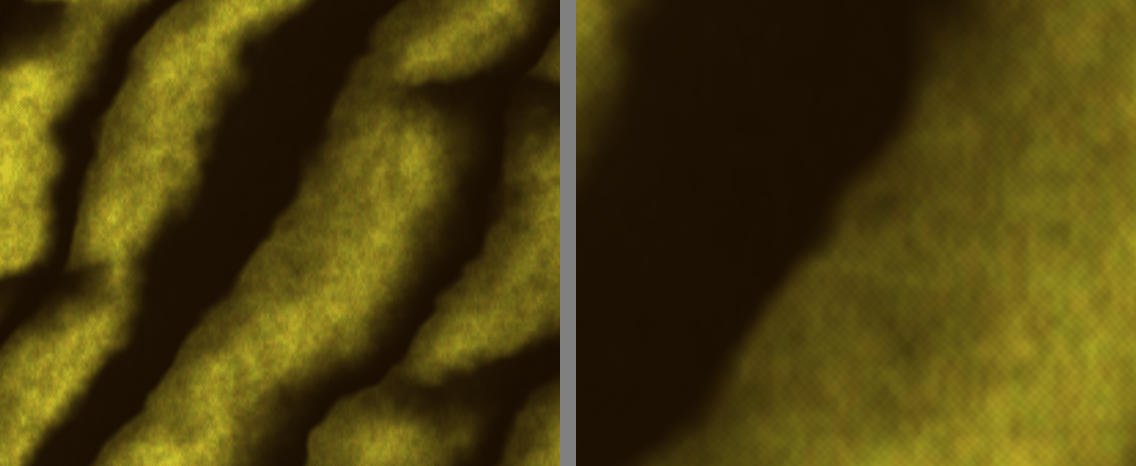
Left: the whole. Right: its middle third, enlarged.
Give the GLSL for this texture, as a WebGL 1 fragment shader.

```glsl
precision highp float;
uniform vec2 u_resolution;

const float TAU = 6.2831853;
const vec3 SHADOW_COLOR = vec3(0.092, 0.046, 0.005);
const vec3 LIT_COLOR = vec3(0.75, 0.70, 0.16);

float hash(vec2 cell) {
  vec3 h = fract(cell.xyx * vec3(0.1031, 0.1030, 0.0973));
  h += dot(h, h.yzx + 33.33);
  return fract((h.x + h.y) * h.z);
}

float noise(vec2 p) {
  vec2 i = floor(p), f = fract(p);
  f = f * f * f * (f * (f * 6.0 - 15.0) + 10.0);
  float low = mix(hash(i), hash(i + vec2(1.0, 0.0)), f.x);
  float high = mix(hash(i + vec2(0.0, 1.0)), hash(i + 1.0), f.x);
  return mix(low, high, f.y);
}

float fbm(vec2 p) {
  float sum = 0.0, amplitude = 0.5;
  for (int i = 0; i < 4; i++) {
    sum += amplitude * noise(p);
    p = mat2(0.8, 0.6, -0.6, 0.8) * p * 2.03 + 11.7;
    amplitude *= 0.5;
  }
  return sum;
}

// Shadow with a soft leading side and a crisp trailing edge
float foldShadow(float phase, float width, float softness) {
  float t = fract(phase);
  float lead = smoothstep(1.0 - width - softness, 1.0 - width + softness, t);
  return lead * (1.0 - smoothstep(0.92, 1.0, t));
}

// Large bends plus irregular wrinkles
vec2 drape(vec2 p) {
  vec2 bend = 0.045 * vec2(sin(9.0 * p.y + 1.0), sin(7.0 * p.x + 2.0));
  vec2 wrinkle = vec2(fbm(p * 4.0 + 3.1), fbm(p * 4.0 + 27.4)) - 0.47;
  return p + bend + 0.20 * wrinkle;
}

// Slope of the cloth surface seen by light from the left
float relief(vec2 p, float scale) {
  vec2 q = p * scale;
  return fbm(q + vec2(0.22, -0.10)) - fbm(q - vec2(0.22, -0.10));
}

// Mottled nap over a fine woven grid
float weave(vec2 p) {
  vec2 q = p + 0.004 * noise(p * 30.0);
  float threads = sin(q.x * TAU * 140.0) * sin(q.y * TAU * 140.0);
  float nap = noise(q * vec2(170.0, 105.0)) + noise(q * vec2(75.0, 50.0)) - 1.0;
  return 0.16 * nap + 0.035 * threads;
}

float clothTone(vec2 p) {
  vec2 q = drape(p);

  // Main diagonal folds
  float phase = (dot(q, vec2(0.86, -0.50)) + 0.13) / 0.365;
  float width = 0.36 + 0.18 * cos(2.0 * (phase - 0.8));
  float shade = foldShadow(phase, width, 0.15);

  // Flatter folds crossing near the sides
  float crossPhase = dot(q, vec2(0.20, 0.98)) * 1.7 + 0.22;
  float sides = smoothstep(0.20, 0.45, abs(q.x - 0.52));
  float crossShade = foldShadow(crossPhase, 0.22, 0.12) * sides;

  // Rounded ridges, brightest toward the light
  float ridge = 0.48 + 0.26 * cos(TAU * (fract(phase) - 0.42));
  ridge *= mix(1.22, 0.85, smoothstep(0.0, 1.1, p.x));
  ridge *= 1.0 + 0.75 * relief(p, 7.0) + 0.45 * relief(p + 5.0, 22.0);
  return ridge * (1.0 - 0.97 * shade) * (1.0 - 0.92 * crossShade);
}

void main() {
  vec2 p = gl_FragCoord.xy / u_resolution.y;
  float tone = clothTone(p);
  float grain = weave(p);
  tone = clamp(tone * (1.0 + grain) + 0.015 + 0.02 * grain, 0.0, 1.1);

  // Slight shift between olive and ochre fibres
  vec3 color = mix(SHADOW_COLOR, LIT_COLOR, tone);
  float tint = noise(p * vec2(95.0, 60.0) + 40.0) - 0.5;
  color += tone * tint * vec3(0.05, -0.03, 0.0);
  gl_FragColor = vec4(color, 1.0);
}
```
